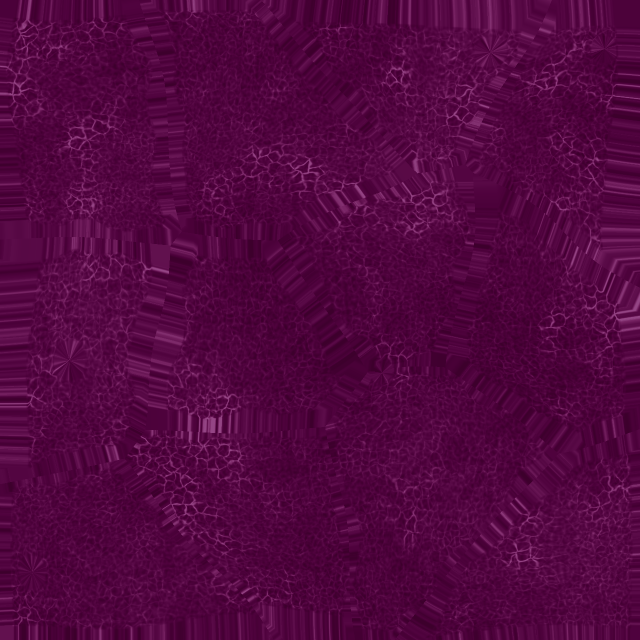
This texture is drawn by a WebGL 1 fragment shader. Its source:

```glsl
precision highp float;
// Plum texture atlas: islands of fine cracked-cell veins, parted by streaked gutters.
// Every gutter point is moved to the nearest island edge and takes the tone found there,
// so edge detail smears outward into straight streaks, fans and flat wedges.
uniform vec2 u_resolution;

const vec3 DARK  = vec3(0.265, 0.000, 0.198);
const vec3 BASE  = vec3(0.310, 0.008, 0.240);
const vec3 LIGHT = vec3(0.362, 0.050, 0.290);
const vec3 VEIN  = vec3(0.455, 0.125, 0.375);
const vec3 GLINT = vec3(0.580, 0.270, 0.520);

const vec2  ISLAND_GRID = vec2(4.0, 3.0); // islands across and up
const float GUTTER_MIN = 0.008;           // half width of the gutters
const float GUTTER_VARY = 0.026;
const float MARGIN_MIN = 0.016;           // gutter along the canvas border
const float MARGIN_VARY = 0.035;
const float EDGE_WOBBLE = 0.024;
const float EDGE_BEND = 0.035;
const float HOLE_GRID = 6.0;
const float HOLE_SHARE = 0.1;
const float CELL_SCALE = 58.0;            // bold vein cells across the canvas
const float FINE_SCALE = 88.0;            // faint vein cells across the canvas
const float VEIN_WIDTH = 0.15;            // in cell units
const float MEAN_TONE = 0.55;
const float BROAD_CONTRAST = 1.35;
const float GRAIN_CONTRAST = 1.5;
const float STREAK_CONTRAST = 1.9;

vec2 hash2(vec2 p) {
  vec3 q = fract(p.xyx * vec3(0.1031, 0.1030, 0.0973));
  q += dot(q, q.yzx + 33.33);
  return fract((q.xx + q.yz) * q.zy);
}

float gradientDot(vec2 corner, vec2 offset) {
  float angle = 6.2832 * hash2(corner).x;
  return dot(vec2(cos(angle), sin(angle)), offset);
}

float gradientNoise(vec2 p) {
  vec2 i = floor(p), f = fract(p);
  vec2 u = f * f * f * (f * (f * 6.0 - 15.0) + 10.0);
  vec2 e = vec2(1.0, 0.0);
  return mix(mix(gradientDot(i, f), gradientDot(i + e, f - e), u.x),
             mix(gradientDot(i + e.yx, f - e.yx), gradientDot(i + 1.0, f - 1.0), u.x), u.y);
}

// Voronoi cells: x = distance to the cell border, y = random value of the cell
vec2 crackle(vec2 p) {
  vec2 home = floor(p), near1 = vec2(9.0), near2 = vec2(9.0), id = home;
  for (int y = -1; y <= 1; y++) for (int x = -1; x <= 1; x++) {
    vec2 cell = home + vec2(float(x), float(y));
    vec2 r = cell + 0.08 + 0.84 * hash2(cell) - p;
    if (dot(r, r) < dot(near1, near1)) { near2 = near1; near1 = r; id = cell; }
    else if (dot(r, r) < dot(near2, near2)) near2 = r;
  }
  float border = (dot(near2, near2) - dot(near1, near1)) / (2.0 * length(near2 - near1) + 0.0001);
  return vec2(border, hash2(id + 71.0).y);
}

vec2 islandSite(vec2 cell) {
  return (cell + 0.12 + 0.76 * hash2(cell + 13.0)) / ISLAND_GRID;
}

bool outsideGrid(vec2 cell) {
  return any(lessThan(cell, vec2(0.0))) || any(greaterThanEqual(cell, ISLAND_GRID));
}

// Push points inside scattered round holes out to the rim
vec2 leaveHole(vec2 p) {
  vec2 cell = floor(p * HOLE_GRID);
  vec2 pick = hash2(cell + 41.0);
  vec2 center = (cell + 0.3 + 0.4 * hash2(cell + 57.0)) / HOLE_GRID;
  float radius = pick.x < HOLE_SHARE ? mix(0.012, 0.03, pick.y) : 0.0;
  vec2 away = p - center;
  float dist = max(length(away), 0.0001);
  return center + away / dist * max(dist, radius);
}

// Nearest point on the island that owns p
vec2 snapToIsland(vec2 p) {
  vec2 home = floor(p * ISLAND_GRID), owner = home;
  float best = 9.0;
  for (int y = -1; y <= 1; y++) for (int x = -1; x <= 1; x++) {
    vec2 cell = home + vec2(float(x), float(y));
    float dist = distance(islandSite(cell), p);
    if (!outsideGrid(cell) && dist < best) { best = dist; owner = cell; }
  }
  vec2 site = islandSite(owner), vary = hash2(owner + 29.0), q = p;
  for (int pass = 0; pass < 2; pass++)
  for (int y = -1; y <= 1; y++) for (int x = -1; x <= 1; x++) {
    vec2 cell = owner + vec2(float(x), float(y));
    if ((x == 0 && y == 0) || outsideGrid(cell)) continue;
    vec2 other = islandSite(cell), normal = normalize(site - other);
    vec2 fromMiddle = q - 0.5 * (site + other);
    float along = dot(fromMiddle, vec2(-normal.y, normal.x));
    float width = GUTTER_MIN + GUTTER_VARY * vary.x
                + EDGE_WOBBLE * gradientNoise(vec2(along * 14.0, vary.y * 50.0));
    q += normal * max(max(width, 0.0) - dot(fromMiddle, normal), 0.0);
  }
  float margin = MARGIN_MIN + MARGIN_VARY * vary.y;
  return clamp(q, margin, 1.0 - margin);
}

float tone(vec2 p) {
  vec2 start = p + EDGE_BEND * vec2(gradientNoise(p * 4.0), gradientNoise(p * 4.0 + 19.0));
  vec2 q = snapToIsland(leaveHole(start));
  float gutter = smoothstep(0.0, 0.003, distance(q, start));
  vec2 bend = 0.4 * vec2(gradientNoise(q * 75.0), gradientNoise(q * 75.0 + 7.0));
  vec2 bold = crackle(q * CELL_SCALE + bend), fine = crackle(q * FINE_SCALE + bend + 31.0);
  float cloud = gradientNoise(q * 5.0 + 3.0) + 0.8 * gradientNoise(q * 13.0);
  float patches = smoothstep(-0.1, 0.55, cloud);
  float boldVein = 1.0 - smoothstep(0.0, VEIN_WIDTH, bold.x);
  float fineVein = 1.0 - smoothstep(0.0, VEIN_WIDTH * 1.3, fine.x);
  float t = MEAN_TONE + BROAD_CONTRAST * gradientNoise(q * 3.5 + 9.0);
  t += GRAIN_CONTRAST * gradientNoise(q * 190.0) + 0.7 * (bold.y - 0.5);
  t += fineVein * (0.8 + 1.2 * gradientNoise(q * 20.0 + 5.0));
  t += boldVein * (0.6 + 2.1 * patches) * (0.9 + 1.3 * gradientNoise(q * 32.0));
  t -= 0.35 * patches * smoothstep(VEIN_WIDTH, 2.5 * VEIN_WIDTH, bold.x);
  return t + gutter * (0.1 + STREAK_CONTRAST * gradientNoise(q * 110.0) + 0.9 * (fine.y - 0.5));
}

vec3 palette(float t) {
  vec3 color = mix(DARK, BASE, clamp(t, -0.6, 1.0));
  color = mix(color, LIGHT, clamp(t - 1.0, 0.0, 1.0));
  color = mix(color, VEIN, clamp(t - 2.0, 0.0, 1.0));
  return mix(color, GLINT, clamp((t - 3.0) * 0.6, 0.0, 1.0));
}

void main() {
  vec3 sum = vec3(0.0);
  // Four samples per pixel smooth the streak and seam edges
  for (int y = 0; y < 2; y++) for (int x = 0; x < 2; x++) {
    vec2 offset = 0.5 * vec2(float(x), float(y)) - 0.25;
    sum += palette(tone((gl_FragCoord.xy + offset) / u_resolution));
  }
  gl_FragColor = vec4(max(sum * 0.25, 0.0), 1.0);
}
```
